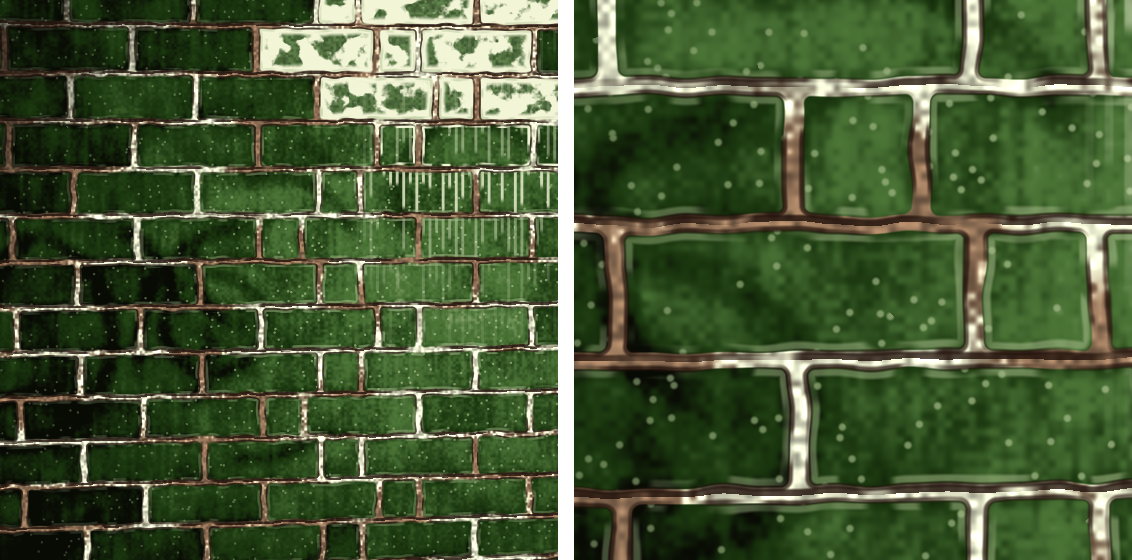
Left: the whole. Right: its middle third, enlarged.
This texture is drawn by a Shadertoy shader. Its source:

```glsl
// Weathered wall of green glazed bricks with half bricks set into each course.
// A gently bent grid finds each brick; a rounded box cuts the joints, and
// layered noise adds grime, salt bloom, drips, specks and smoky arcs.

const vec3 SOOT  = vec3(0.03, 0.04, 0.015);
const vec3 DEEP  = vec3(0.10, 0.21, 0.055);
const vec3 MOSS  = vec3(0.29, 0.45, 0.21);
const vec3 PALE  = vec3(0.63, 0.72, 0.52);
const vec3 CREAM = vec3(0.95, 0.96, 0.84);
const vec3 TAN   = vec3(0.60, 0.47, 0.36);
const vec3 UMBER = vec3(0.12, 0.06, 0.035);
const float HALF_BRICK = 0.355;               // width against a full brick
const vec2 JOINT = vec2(0.0058, 0.0050);      // half widths of the joints
const float CORNER = 0.005;
const vec2 LIGHT_CENTRE = vec2(0.75, 0.50);
const vec2 LIGHT_SIZE = vec2(0.56, 0.53);
const float DRIP_COLUMNS = 85.0;
const int ARCS = 8;

float hash(vec2 p) {
    vec3 a = fract(vec3(p.xyx) * 0.1031);
    a += dot(a, a.yzx + 33.33);
    return fract((a.x + a.y) * a.z);
}

float noise(vec2 p) {
    vec2 i = floor(p), f = fract(p);
    f = f * f * (3.0 - 2.0 * f);
    return mix(mix(hash(i), hash(i + vec2(1, 0)), f.x),
               mix(hash(i + vec2(0, 1)), hash(i + vec2(1, 1)), f.x), f.y);
}

float fbm(vec2 p) {
    float sum = 0.0, amp = 0.53;
    for (int i = 0; i < 4; i++) {
        sum += amp * noise(p);
        p = p * 2.03 + 17.3;
        amp *= 0.5;
    }
    return sum;
}

// Distance to the nearest scattered point, and that point's random value
vec2 cellular(vec2 p) {
    vec2 base = floor(p), best = vec2(9.0, 0.0);
    for (int y = -1; y <= 1; y++)
    for (int x = -1; x <= 1; x++) {
        vec2 c = base + vec2(x, y);
        float d = length(c + vec2(hash(c + 3.1), hash(c + 71.7)) - p);
        if (d < best.x) best = vec2(d, hash(c + 131.0));
    }
    return best;
}

// Grid index n where start + pitch * n - shrink * n * n equals the position
float gridIndex(float offset, float pitch, float shrink) {
    return (pitch - sqrt(pitch * pitch - 4.0 * shrink * offset)) / (2.0 * shrink);
}

struct Brick { vec2 id, local, size; };

Brick findBrick(vec2 q) {
    // Courses, counted downwards
    float pitchY = mix(0.0879, 0.0859, q.x), shrinkY = mix(0.00052, 0.00061, q.x);
    float v = gridIndex(q.y - mix(0.043, 0.0495, q.x), pitchY, shrinkY);
    float row = floor(v) + 1.0;
    float odd = mod(row, 2.0);
    // Bricks along the course, with one half brick in each
    float pitchX = 0.2292 - 0.00104 * row;
    float u = gridIndex(q.x - 0.1198 - 0.0031 * row, pitchX, 0.003);
    float s = u + 0.5 * odd;
    float halfAt = 2.0 + odd;
    if (row == 2.0) halfAt += 1.0;
    if (row > 1.0 && mod(row, 4.0) == 1.0) halfAt -= 1.0;
    float start = floor(s), width = 1.0;
    if (s >= halfAt + HALF_BRICK) start = floor(s - HALF_BRICK) + HALF_BRICK;
    else if (s >= halfAt) { start = halfAt; width = HALF_BRICK; }
    vec2 scale = vec2(pitchX - 0.006 * u, pitchY - 2.0 * shrinkY * v);
    return Brick(vec2(start, row), vec2(s - start - 0.5 * width, fract(v) - 0.5) * scale,
                 vec2(width, 1.0) * scale);
}

// Broad faint curved smears
float smokyArcs(vec2 q) {
    float dark = 0.0;
    for (int i = 0; i < ARCS; i++) {
        float k = float(i);
        vec2 c = vec2(hash(vec2(k, 5.0)), 0.25 + 0.6 * hash(vec2(k, 9.0)));
        float radius = 0.08 + 0.17 * hash(vec2(k, 13.0));
        float ring = abs(length(q - c) - radius);
        float part = smoothstep(0.35, 0.6, noise(q * 6.0 + k * 7.0));
        dark = max(dark, part * smoothstep(0.025, 0.0, ring));
    }
    return dark;
}

void mainImage(out vec4 fragColor, in vec2 fragCoord) {
    vec2 q = fragCoord / iResolution.xy;
    q.y = 1.0 - q.y;
    float px = 1.2 / iResolution.y;
    vec2 wobble = vec2(noise(q * 45.0), noise(q * 45.0 + 50.0)) - 0.5;
    vec2 w = q + 0.004 * wobble;
    Brick b = findBrick(w);
    float row = b.id.y, centre = w.x - b.local.x, tint = hash(b.id * 2.0 + 4.0);
    vec2 box = abs(b.local) - 0.5 * b.size + JOINT + CORNER;
    float d = length(max(box, 0.0)) + min(max(box.x, box.y), 0.0) - CORNER;
    vec2 fromCentre = (q - LIGHT_CENTRE) / LIGHT_SIZE;
    float light = exp(-dot(fromCentre, fromCentre));
    float grain = noise(q * 210.0), patchy = fbm(q * 14.0 + b.id * 3.0);

    // Glaze: tone from light, grime and vertical streaks
    float streak = noise(q * vec2(130.0, 14.0));
    float tone = 0.08 + 0.68 * light + 0.55 * (patchy - 0.5) + 0.12 * (tint - 0.5);
    tone += 0.16 * (streak - 0.5) + 0.18 * (grain - 0.5) * (0.4 + light);
    tone -= 0.28 * smokyArcs(q) + 0.15 * smoothstep(-0.012, 0.0, d);
    vec3 glaze = mix(SOOT, DEEP, smoothstep(0.0, 0.36, tone));
    glaze = mix(glaze, MOSS, smoothstep(0.3, 0.82, tone));
    glaze = mix(glaze, PALE, 0.7 * smoothstep(0.8, 1.15, tone));
    vec2 speck = cellular(q * 75.0);
    glaze = mix(glaze, PALE, smoothstep(0.24, 0.08, speck.x) * step(0.78, speck.y) * (0.2 + 0.6 * light));

    // Salt bloom on the upper right bricks, green left in their middles
    float bloom = step(row, 2.0) * step(0.5, centre) * step(centre, 1.0);
    vec2 blot = cellular(q * 32.0 + wobble);
    float bare = fbm(q * 38.0) + 0.35 * (0.5 - blot.x) + 0.2 * (tint - 0.5);
    bare = smoothstep(0.5, 0.66, bare) * smoothstep(-0.006, -0.016, d);
    vec3 salted = mix(CREAM, mix(DEEP, MOSS, grain), 0.85 * bare);
    glaze = mix(glaze, salted, bloom);

    // Drips running down from the bloom
    float column = q.x * DRIP_COLUMNS, lane = floor(column);
    float reach = hash(vec2(lane, row)) * 1.25 - 0.15;
    float drip = smoothstep(0.32, 0.12, abs(fract(column) - 0.5));
    drip *= smoothstep(reach + 0.05, reach - 0.1, b.local.y / b.size.y + 0.5);
    drip *= exp(-0.7 * abs(row - 4.0)) * smoothstep(0.62, 0.7, q.x);
    glaze = mix(glaze, CREAM, 0.8 * drip);

    // Worn bright rim, strongest just below the bloom
    float rim = smoothstep(0.0035, 0.001, abs(d + 0.003)) * smoothstep(0.35, 0.7, noise(q * 60.0));
    float salty = step(0.6, centre) * step(abs(row - 3.0), 0.5);
    glaze = mix(glaze, mix(PALE, CREAM, salty), rim * min(1.0, 0.12 + 0.5 * light + salty));

    // Mortar: tan and cream, dark under each brick and along the edges
    float chalk = smoothstep(0.38, 0.68, noise(q * 11.0 + 8.0) + 0.3 * (grain - 0.5) + 0.1 * light);
    vec3 mortar = mix(TAN, CREAM, chalk) * (0.65 + 0.6 * grain);
    mortar *= mix(0.4, 1.0, smoothstep(0.0, 0.45, q.x * 0.8 + q.y * 0.7));
    float under = smoothstep(0.0, 0.002, b.local.y - 0.5 * b.size.y + JOINT.y);
    mortar = mix(mortar, UMBER, 0.8 * under * smoothstep(0.15, 0.5, noise(q * 35.0)));
    vec3 color = mix(glaze, mortar, smoothstep(-px, px, d));
    float outline = smoothstep(0.0026, 0.0004, abs(d - 0.0006));
    color = mix(color, UMBER, 0.75 * outline * smoothstep(0.15, 0.6, noise(q * 50.0 + 20.0)));
    fragColor = vec4(clamp(color, 0.0, 1.0), 1.0);
}
```
